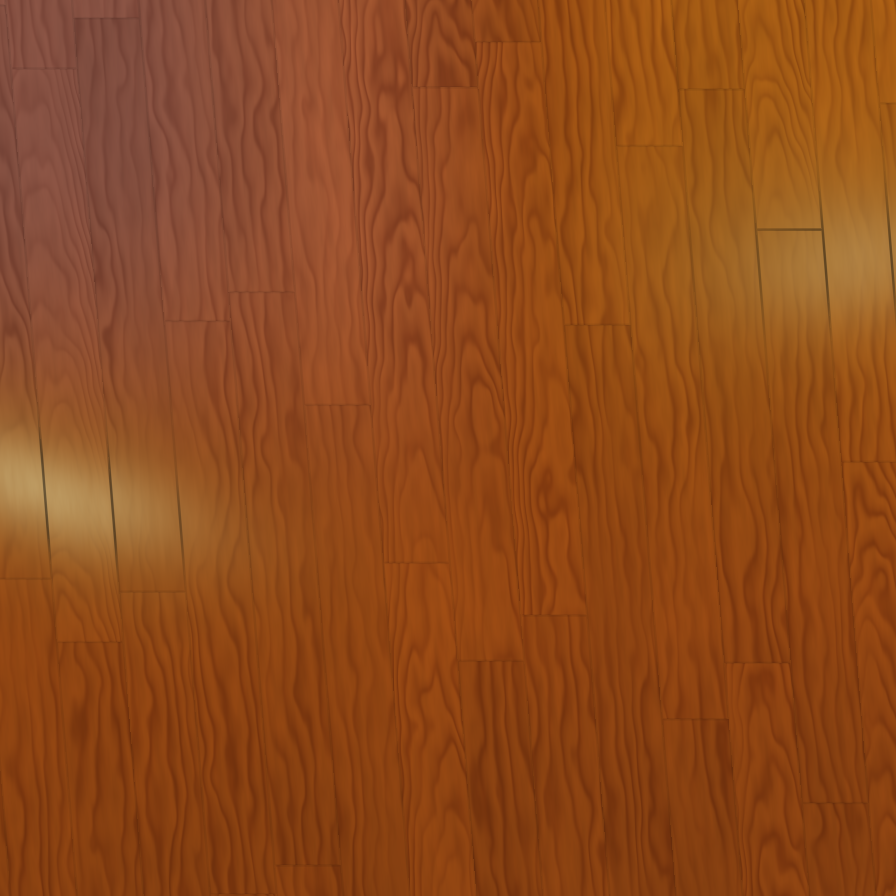
Give the GLSL for this texture, as a WebGL 2 fragment shader.

```glsl
#version 300 es
precision highp float;
// Polished red-brown plank floor with soft oak grain and two window reflections.

#define PLANK_WIDTH 0.0743
#define PLANK_LENGTH 0.64
#define PLANK_SLANT 0.08
#define GRAIN_DEPTH 0.23
#define PORE_DEPTH 0.10
#define TONE_SPREAD 0.07
#define SEAM_HALF_WIDTH 0.0011
#define RUST vec3(0.545, 0.260, 0.068)
#define ROSE vec3(0.580, 0.310, 0.180)
#define MAUVE vec3(0.495, 0.300, 0.245)
#define GOLD vec3(0.610, 0.340, 0.075)
#define SHEEN vec3(0.780, 0.670, 0.450)

uniform vec2 u_resolution;
out vec4 fragColor;

float hash(vec2 p) {
  vec3 q = fract(vec3(p.xyx) * 0.1031);
  q += dot(q, q.yzx + 33.33);
  return fract((q.x + q.y) * q.z);
}

float noise(vec2 p) {
  vec2 i = floor(p), f = fract(p);
  f = f * f * (3.0 - 2.0 * f);
  return mix(mix(hash(i), hash(i + vec2(1, 0)), f.x),
             mix(hash(i + vec2(0, 1)), hash(i + vec2(1, 1)), f.x), f.y);
}

float fbm(vec2 p) {
  float sum = 0.0, amp = 0.55;
  for (int i = 0; i < 3; i++) {
    sum += amp * noise(p);
    p = p * 2.03 + 17.1;
    amp *= 0.5;
  }
  return sum;
}

float blob(vec2 d, vec2 size) {
  d /= size;
  return exp(-dot(d, d));
}

// Growth rings: x across the board from -0.5 to 0.5, y along the floor.
float ringGrain(vec2 q, vec2 board) {
  float kind = hash(board + 3.7);
  float pick = hash(board + 9.2);
  vec2 shift = vec2(pick, kind) * 60.0;
  float wave = fbm(vec2(q.x * 2.2, q.y * 9.0) + shift);
  float ripple = noise(vec2(q.x * 6.0, q.y * 32.0) + shift);
  float straight = q.x * 4.6 + 2.6 * wave + 0.3 * ripple;
  float center = q.x + 0.5 * (pick - 0.5);
  float arch = q.y * mix(7.0, 22.0, pick) + 9.0 * center * center
             + 2.4 * wave + 0.7 * ripple;
  float phase = mix(straight, arch, step(0.58, kind));
  float line = 0.5 + 0.5 * sin(6.2832 * phase + 0.6 * sin(6.2832 * phase));
  float fade = smoothstep(0.2, 0.7, fbm(vec2(q.x * 1.6, q.y * 5.0) + shift + 31.0));
  return pow(line, 1.7) * mix(0.3, 1.0, fade);
}

// Broad tint of the floor under the room light.
vec3 floorTint(vec2 p) {
  float rose = smoothstep(0.30, 0.78, p.y) * (1.0 - smoothstep(0.36, 0.66, p.x));
  float mauve = smoothstep(0.42, 0.88, p.y + 0.15 * (0.2 - p.x))
              * (1.0 - smoothstep(0.12, 0.42, p.x));
  float gold = smoothstep(0.25, 0.85, p.y) * smoothstep(0.48, 0.80, p.x);
  vec3 tint = mix(RUST, ROSE, rose);
  tint = mix(tint, MAUVE, mauve);
  tint = mix(tint, GOLD, gold);
  return tint * mix(0.95, 1.02, smoothstep(0.0, 0.35, p.y));
}

void main() {
  vec2 p = gl_FragCoord.xy / u_resolution;
  float pixel = 1.0 / min(u_resolution.x, u_resolution.y);

  // Slanted planks with staggered ends.
  float across = (p.x - PLANK_SLANT * (1.0 - p.y) - 0.006) / PLANK_WIDTH;
  float plank = floor(across);
  float along = p.y / PLANK_LENGTH + hash(vec2(plank + 40.0, 5.0));
  vec2 board = vec2(plank + 40.0, floor(along) + 11.0);
  vec2 q = vec2(fract(across) - 0.5, p.y);

  // Reflections: a bright core inside a wide halo on each side.
  vec2 left = p - vec2(0.045, 0.452);
  left.y += 0.24 * left.x + 0.012 * (hash(board) - 0.5);
  vec2 right = p - vec2(0.970, 0.708);
  right.y -= 0.10 * right.x;
  float core = 0.78 * blob(left, vec2(0.150, 0.050)) + 0.42 * blob(right, vec2(0.13, 0.065));
  float halo = 0.62 * blob(left, vec2(0.23, 0.105))
             + 0.58 * blob(right - vec2(-0.06, 0.025), vec2(0.18, 0.115));
  float glare = clamp(core + 0.5 * halo, 0.0, 1.0);

  // Wood: board tone, rings, pores and mild blotches.
  vec3 color = floorTint(p);
  color *= 1.0 + TONE_SPREAD * (hash(board + 21.0) - 0.5);
  float dull = 1.0 - 0.3 * smoothstep(0.5, 0.9, p.y) * (1.0 - smoothstep(0.1, 0.4, p.x));
  float grain = ringGrain(q, board) * GRAIN_DEPTH * dull * (1.0 - 0.65 * glare);
  color *= 1.05 - grain * vec3(0.75, 1.1, 1.15);
  float pores = fbm(vec2(across * 13.0, p.y * 26.0)) - 0.5;
  color *= 1.0 + PORE_DEPTH * pores * dull;
  color *= 1.0 + 0.06 * (fbm(vec2(across * 0.9, p.y * 6.0) + 70.0) - 0.5);

  color = mix(color, vec3(0.62, 0.43, 0.17), halo);
  color = mix(color, SHEEN, core * (0.93 + 0.2 * pores));

  // Seams show mainly where the light grazes them.
  float sideGap = (0.5 - abs(q.x)) * PLANK_WIDTH;
  float endGap = (0.5 - abs(fract(along) - 0.5)) * PLANK_LENGTH;
  float gap = min(sideGap, endGap);
  float seam = 1.0 - smoothstep(SEAM_HALF_WIDTH - 0.5 * pixel, SEAM_HALF_WIDTH + pixel, gap);
  color *= 1.0 - seam * (0.07 + 0.38 * smoothstep(0.1, 0.7, glare));

  fragColor = vec4(clamp(color, 0.0, 1.0), 1.0);
}
```
